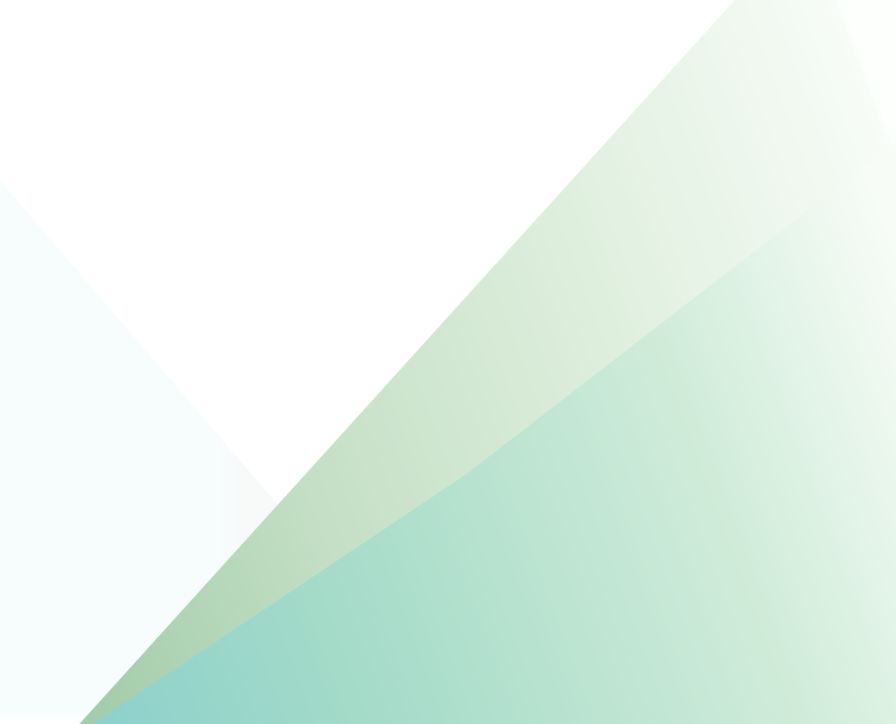
This background is drawn by a Shadertoy shader. Its source:

```glsl
const vec3 PAPER = vec3(1.0);
const vec3 ICE = vec3(0.968, 0.992, 0.994);
const vec3 MIST = vec3(0.972, 0.980, 0.978);
const vec3 GLINT = vec3(0.990, 1.000, 0.990);

// Signed distance to the line from a to b, positive on its right
float rightOf(vec2 p, vec2 a, vec2 b) {
    vec2 dir = normalize(b - a);
    vec2 rel = p - a;
    return rel.x * dir.y - rel.y * dir.x;
}

// Antialiased coverage of the positive side
float coverage(float dist) {
    return clamp(dist / fwidth(dist) + 0.5, 0.0, 1.0);
}

// Piecewise linear blend of four colours at increasing stops
vec3 ramp(float t, vec4 stops, vec3 c0, vec3 c1, vec3 c2, vec3 c3) {
    vec3 col = mix(c0, c1, clamp((t - stops.x) / (stops.y - stops.x), 0.0, 1.0));
    col = mix(col, c2, clamp((t - stops.y) / (stops.z - stops.y), 0.0, 1.0));
    return mix(col, c3, clamp((t - stops.z) / (stops.w - stops.z), 0.0, 1.0));
}

// Pale green sheet with a bright far corner
vec3 sageSheet(float slant) {
    vec3 col = ramp(slant, vec4(0.10, 0.45, 0.85, 1.235),
                    vec3(0.635, 0.800, 0.667), vec3(0.770, 0.875, 0.775),
                    vec3(0.875, 0.938, 0.870), vec3(0.972, 0.988, 0.970));
    return mix(col, GLINT, smoothstep(1.228, 1.240, slant));
}

// Teal sheet fading to near white
vec3 tealSheet(float slant) {
    return ramp(slant, vec4(0.12, 0.40, 0.90, 1.20),
                vec3(0.555, 0.820, 0.800), vec3(0.640, 0.855, 0.785),
                vec3(0.815, 0.925, 0.850), vec3(0.970, 0.988, 0.970));
}

void mainImage(out vec4 fragColor, in vec2 fragCoord) {
    vec2 uv = fragCoord / iResolution.xy;
    float slant = uv.x + 0.30 * uv.y;

    // Faint wedge on the left
    float wedge = coverage(rightOf(uv, vec2(0.0, 0.751), vec2(0.3086, 0.3055)));
    wedge *= smoothstep(0.0, 0.02, uv.y);
    vec3 wedgeColor = mix(ICE, MIST, smoothstep(0.20, 0.29, uv.x));
    vec3 col = mix(PAPER, wedgeColor, wedge);

    // Tall diagonal sheet
    float sage = coverage(rightOf(uv, vec2(0.0885, 0.0), vec2(0.820, 1.0)));
    col = mix(col, sageSheet(slant), sage);

    // Lower sheet, bounded by two lines that meet at a bend
    vec2 bend = vec2(0.521, 0.3457);
    float lowerEdge = rightOf(uv, vec2(0.104, 0.0), bend);
    float upperEdge = rightOf(uv, bend, vec2(1.0, 0.804));
    col = mix(col, tealSheet(slant), coverage(max(lowerEdge, upperEdge)));

    fragColor = vec4(col, 1.0);
}
```
